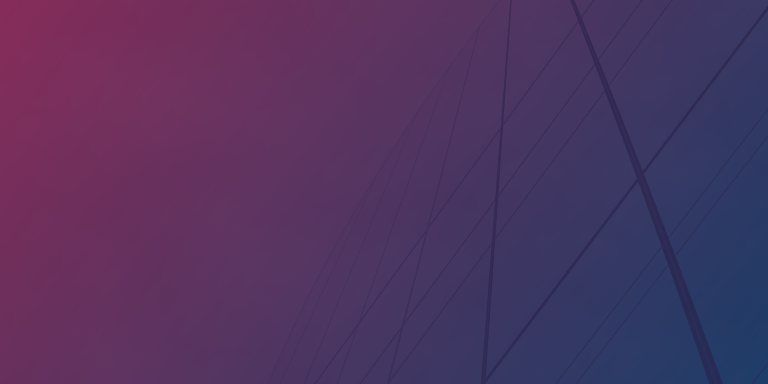
This background is drawn by a Shadertoy shader. Its source:

```glsl
// Magenta-to-navy diagonal gradient over the faint converging frame of a glass tower.

const vec3 MAGENTA = vec3(0.53, 0.175, 0.352);
const vec3 NAVY = vec3(0.11, 0.24, 0.41);
const vec3 FRAME = vec3(0.16, 0.13, 0.29);

float hash(vec2 p) {
    p = fract(p * vec2(0.1031, 0.1137));
    p += dot(p, p.yx + 33.33);
    return fract((p.x + p.y) * p.x * 7.0);
}

float noise(vec2 p) {
    vec2 cell = floor(p), f = fract(p);
    f = f * f * (3.0 - 2.0 * f);
    float low = mix(hash(cell), hash(cell + vec2(1, 0)), f.x);
    float high = mix(hash(cell + vec2(0, 1)), hash(cell + vec2(1, 1)), f.x);
    return mix(low, high, f.y);
}

float clouds(vec2 p) {
    float sum = 0.0, gain = 0.5;
    for (int i = 0; i < 4; i++) {
        sum += gain * noise(p);
        p = p * 2.1 + 5.3;
        gain *= 0.5;
    }
    return sum;
}

// Horizontal position of the tower's outline at a given height
float towerEdge(float y) {
    return 0.698 + 0.42 * y + 0.184 * y * y;
}

// Distance to a line running from (bottom, 0) to (top, 1)
float lineDistance(vec2 p, float bottom, float top) {
    float run = top - bottom;
    return abs(p.x - mix(bottom, top, p.y)) * inversesqrt(1.0 + run * run);
}

// Soft stroke; widths below a pixel fade instead of vanishing
float stroke(float d, float halfWidth, float pixel) {
    float w = max(halfWidth, 0.5 * pixel);
    return (1.0 - smoothstep(w - 0.6 * pixel, w + 0.6 * pixel, d)) * halfWidth / w;
}

// Upright mullions, closer together and thinner towards the far edge
float mullions(vec2 p, float pixel) {
    float bottoms[6] = float[](0.729, 0.792, 0.878, 1.01, 1.258, 1.865);
    float widths[6] = float[](0.0012, 0.0015, 0.0019, 0.0027, 0.0056, 0.0165);
    float ink = 0.0;
    for (int i = 0; i < 6; i++) {
        float bottom = bottoms[i];
        float top = 1.49 - 0.262 * (1.865 - bottom);
        float bow = 0.024 * p.y * (1.0 - p.y) * smoothstep(1.2, 1.9, bottom);
        float d = lineDistance(p - vec2(bow, 0.0), bottom, top);
        float w = widths[i] * mix(1.0, 0.3, p.y);
        float strength = mix(0.26, 0.62, smoothstep(0.8, 1.4, bottom));
        float groove = 0.16 * stroke(d, 0.22 * w, pixel);
        ink = max(ink, strength * stroke(d, w, pixel) - groove);
    }
    return ink;
}

// Slanted floor lines crossing the mullions
float floorLines(vec2 p, float pixel) {
    float bottoms[7] = float[](0.82, 0.9375, 1.01, 1.258, 1.448, 1.5, 1.958);
    float ink = 0.0;
    for (int i = 0; i < 7; i++) {
        float bottom = bottoms[i];
        float top = bottom + 0.74 + 0.07 * (bottom - 1.01);
        float major = i == 3 ? 1.0 : 0.0;
        float d = lineDistance(p, bottom, top);
        float strength = mix(0.36, 0.58, major);
        ink = max(ink, strength * stroke(d, mix(0.0018, 0.0036, major), pixel));
    }
    return ink;
}

void mainImage(out vec4 fragColor, in vec2 fragCoord) {
    float pixel = 1.0 / iResolution.y;
    vec2 p = fragCoord * pixel;

    // Diagonal colour wash with faint cloud texture
    float wash = 0.36 * p.x + 0.28 * (1.0 - p.y);
    vec3 color = mix(MAGENTA, NAVY, clamp(wash, 0.0, 1.0));
    color += 0.022 * (clouds(p * vec2(3.0, 4.0)) - 0.47);

    // Glass body, slightly darker than the sky
    float edge = p.x - towerEdge(p.y);
    float inside = smoothstep(-pixel, pixel, edge);
    color = mix(color, FRAME, 0.035 * inside);
    color = mix(color, FRAME, 0.16 * stroke(abs(edge), 0.0018, pixel));

    // Frame
    float ink = max(mullions(p, pixel), floorLines(p, pixel));
    color = mix(color, FRAME, ink * inside);

    fragColor = vec4(color, 1.0);
}
```
